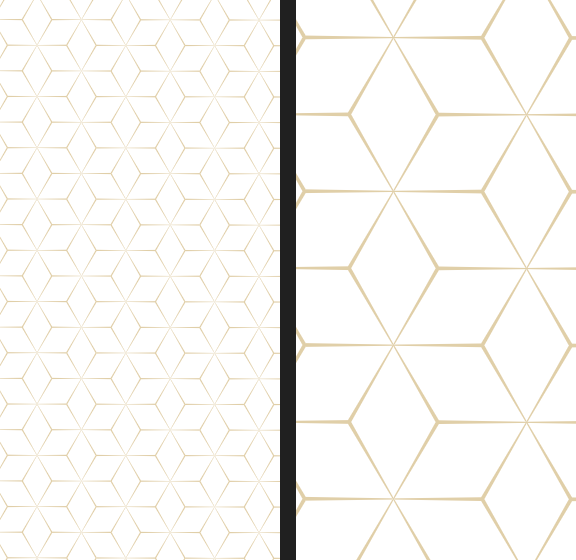
Left: the whole. Right: its middle third, enlarged.
A Shadertoy shader for this pattern:

```glsl
const float EDGE = 0.1057;                  // rhombus side, in canvas widths
const vec2  STAR = vec2(0.4493, 1.1055);    // position of one six-way crossing
const float SLOPE = 0.002;                  // slight fall of the rows to the right
const float STAR_WIDTH = 0.0014;            // line width at six-way crossings
const float JOINT_WIDTH = 0.0045;           // line width at three-way joints
const vec3  PAPER = vec3(1.0);
const vec3  GOLD = vec3(0.88, 0.81, 0.66);
const float SQRT3 = 1.7320508;

// Offset from the nearest crossing of a triangular lattice
vec2 hexCell(vec2 p) {
    vec2 period = vec2(3.0, SQRT3);
    vec2 a = mod(p + 0.5 * period, period) - 0.5 * period;
    vec2 b = mod(p, period) - 0.5 * period;
    return dot(a, a) < dot(b, b) ? a : b;
}

// Fold six spokes onto the x axis: x runs along the spoke, y is distance from it
vec2 foldSpokes(vec2 p) {
    p = abs(p);
    vec2 diagonal = vec2(0.5, 0.5 * SQRT3);
    vec2 turned = vec2(dot(p, diagonal), abs(p.y * diagonal.x - p.x * diagonal.y));
    return p.y * SQRT3 > p.x ? turned : p;
}

// Share of a pixel covered by a line, also for lines thinner than the pixel
float lineCoverage(float dist, float halfWidth, float pixel) {
    float upper = min(dist + 0.5 * pixel, halfWidth);
    float lower = max(dist - 0.5 * pixel, -halfWidth);
    return clamp((upper - lower) / pixel, 0.0, 1.0);
}

void mainImage(out vec4 fragColor, in vec2 fragCoord) {
    float pixel = 1.0 / iResolution.x;
    vec2 p = fragCoord * pixel - STAR;
    p.y += SLOPE * p.x;

    // Spokes widen from each crossing out to the joints
    vec2 spoke = foldSpokes(hexCell(p / EDGE));
    float width = mix(STAR_WIDTH, JOINT_WIDTH, clamp(spoke.x, 0.0, 1.0));
    float ink = lineCoverage(spoke.y * EDGE, 0.5 * width, pixel);

    fragColor = vec4(mix(PAPER, GOLD, ink), 1.0);
}
```
